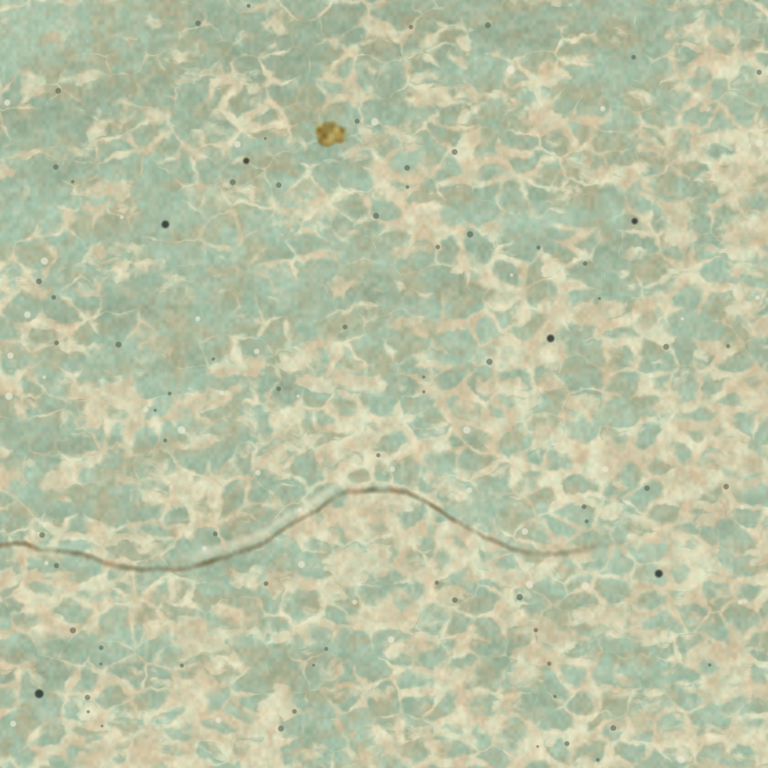
A WebGL 2 fragment shader for this texture:

```glsl
#version 300 es
precision highp float;
// Weathered pale green stone: a mottled sage ground broken by cream veins and
// patches. Veins follow warped Voronoi borders of noisy width; fine grain,
// dull stains, dark specks, one ochre fleck and a winding crack lie on top.
uniform vec2 u_resolution;
out vec4 fragColor;

float hash(vec2 p) {
    vec3 q = fract(p.xyx * 0.1031);
    q += dot(q, q.yzx + 33.33);
    return fract((q.x + q.y) * q.z);
}

vec2 hash2(vec2 p) {
    return vec2(hash(p + 3.7), hash(p + 71.3));
}

float noise(vec2 p) {
    vec2 i = floor(p), f = fract(p);
    f = f * f * (3.0 - 2.0 * f);
    return mix(mix(hash(i), hash(i + vec2(1, 0)), f.x),
               mix(hash(i + vec2(0, 1)), hash(i + vec2(1, 1)), f.x), f.y);
}

float fbm(vec2 p) {
    float sum = 0.0, amp = 0.533;
    for (int i = 0; i < 4; i++) {
        sum += amp * noise(p);
        p = mat2(1.6, 1.2, -1.2, 1.6) * p + 17.3;
        amp *= 0.5;
    }
    return sum;
}

// Gap between the two nearest cell centres: zero on the cell borders
float cellBorder(vec2 p) {
    vec2 cell = floor(p);
    float nearest = 8.0, second = 8.0;
    for (int y = -1; y <= 1; y++)
    for (int x = -1; x <= 1; x++) {
        vec2 id = cell + vec2(x, y);
        float d = length(id + hash2(id) - p);
        second = min(second, max(nearest, d));
        nearest = min(nearest, d);
    }
    return second - nearest;
}

// Sparse round specks, one candidate per grid cell
float specks(vec2 p, float share) {
    vec2 id = floor(p);
    float radius = mix(0.08, 0.2, hash(id + 9.1));
    float d = length(fract(p) - 0.3 - 0.4 * hash2(id));
    return step(hash(id + 41.0), share) * smoothstep(radius + 0.06, radius - 0.06, d);
}

void main() {
    vec2 uv = gl_FragCoord.xy / u_resolution;
    vec2 warp = vec2(fbm(uv * 38.0), fbm(uv * 38.0 + 50.0)) - 0.5;
    vec2 p = uv + 0.022 * warp;

    // Sage ground with cloudy tone and faint horizontal bands
    float tone = 0.55 + 1.3 * (fbm(uv * vec2(13.0, 24.0) + 8.0) - 0.5);
    tone += 0.5 * (noise(uv * vec2(4.0, 32.0)) - 0.5);
    tone -= 0.45 * smoothstep(0.32, 0.0, length((uv - vec2(0.46, 1.0)) * vec2(0.8, 1.5)));
    vec3 color = mix(vec3(0.61, 0.68, 0.58), vec3(0.69, 0.78, 0.68), clamp(tone, 0.0, 1.0));
    float stain = smoothstep(0.46, 0.7, fbm(uv * vec2(30.0, 42.0) + 90.0));
    color = mix(color, vec3(0.70, 0.69, 0.56), 0.6 * stain);

    // Cream veins and patches, denser towards the lower right
    float density = 0.1 * (uv.x - 0.5) + 0.16 * (0.5 - uv.y) + 0.2 * (noise(uv * 5.0) - 0.5);
    float width = 0.1 + density + 1.2 * (fbm(uv * vec2(20.0, 26.0) + 31.0) - 0.5);
    float vein = smoothstep(-0.16, 0.2, width - cellBorder(p * vec2(23.0, 29.0)));
    float patches = smoothstep(0.56, 0.73, fbm(p * vec2(25.0, 40.0) + 5.0) + 0.5 * density);
    float cream = max(vein, 0.9 * patches);
    vec3 creamColor = mix(vec3(0.83, 0.78, 0.65), vec3(0.89, 0.88, 0.75),
                          smoothstep(0.3, 0.7, fbm(uv * 45.0 + 12.0)));
    color = mix(color, creamColor, 0.92 * cream);

    // Winding crack with a pale upper lip
    float crackY = 0.275 + 0.018 * cos(15.0 * uv.x)
                 + 0.085 * exp(-pow((uv.x - 0.52) / 0.13, 2.0))
                 + 0.012 * (fbm(uv.xx * 18.0) - 0.5);
    float above = uv.y - crackY;
    float lip = smoothstep(0.012, 0.0, abs(above - 0.013))
              * smoothstep(0.2, 0.3, uv.x) * smoothstep(0.5, 0.42, uv.x);
    color = mix(color, vec3(0.87, 0.86, 0.74), 0.65 * lip);
    float crack = smoothstep(0.0065, 0.0, abs(above)) * smoothstep(0.88, 0.6, uv.x);
    color = mix(color, vec3(0.50, 0.47, 0.36), crack * (0.3 + 0.6 * noise(uv * 60.0)));

    // Ochre fleck with darker crumbs
    float fleckDist = length((uv - vec2(0.43, 0.827)) * vec2(0.8, 1.0) + 0.025 * warp);
    vec3 ochre = mix(vec3(0.46, 0.36, 0.14), vec3(0.78, 0.68, 0.36), noise(uv * 130.0));
    color = mix(color, ochre, 0.85 * smoothstep(0.021, 0.011, fleckDist));

    // Fine grain, slightly tinted, then dark and pale specks
    float grain = noise(uv * vec2(210.0, 170.0)) + noise(uv * 105.0 + 7.0) - 1.0;
    float tint = noise(uv * 120.0 + 60.0) - 0.5;
    color += 0.06 * grain + 0.05 * tint * vec3(1.0, -0.3, -0.5);
    color = mix(color, vec3(0.34, 0.37, 0.32), 0.6 * specks(uv * 48.0, 0.025));
    color = mix(color, vec3(0.17, 0.20, 0.19), 0.85 * specks(uv * 26.0 + 5.0, 0.006));
    color = mix(color, vec3(0.93, 0.92, 0.84), 0.7 * specks(uv * 40.0 + 60.0, 0.03));
    fragColor = vec4(color, 1.0);
}
```
